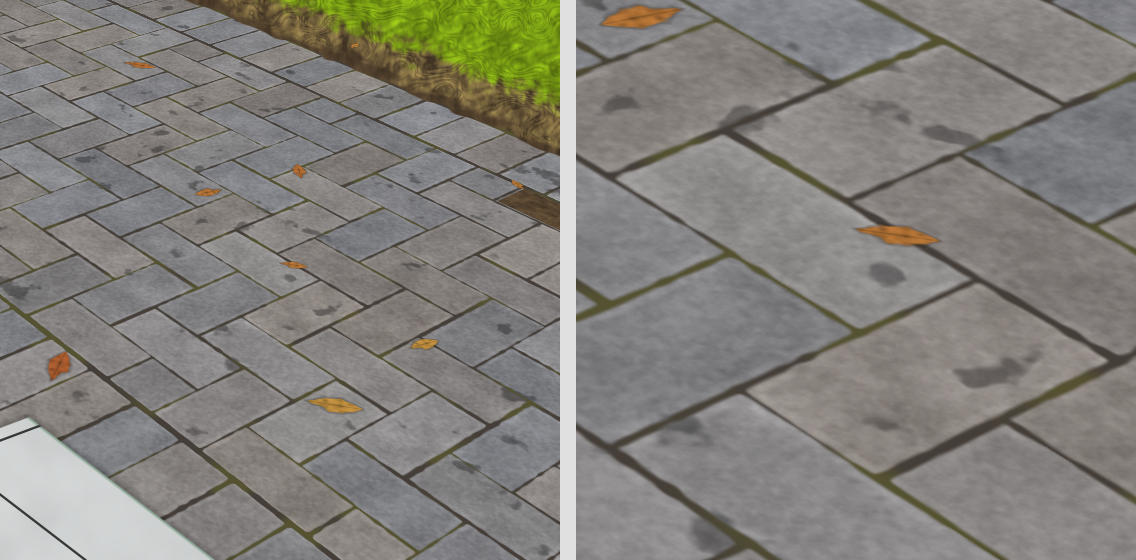
Left, the full canvas; right, a detail of the centre.
Give the GLSL for this texture, as a three.js fragment shader.

```glsl
varying vec2 vUv;

#define FIELD_LOW -4.0
#define FIELD_HIGH 7.0
#define CURB_END 8.85
#define GRASS_START 11.0
#define JOINT_HALF 0.026
#define TONE_SPREAD 0.075
#define LEAF_CELL 2.8
#define LEAF_CHANCE 0.42

const vec3 STONE = vec3(0.52, 0.51, 0.51);
const vec3 JOINT = vec3(0.27, 0.245, 0.22);
const vec3 MOSS = vec3(0.33, 0.32, 0.19);
const vec3 SOIL = vec3(0.34, 0.27, 0.19);
const vec3 STRAW = vec3(0.63, 0.54, 0.32);
const vec3 GRASS = vec3(0.49, 0.63, 0.08);
const vec3 PANEL = vec3(0.81, 0.82, 0.82);

float hash(vec2 p) {
  vec3 q = fract(p.xyx * 0.1031);
  q += dot(q, q.yzx + 33.33);
  return fract((q.x + q.y) * q.z);
}

float noise(vec2 p) {
  vec2 i = floor(p), f = fract(p);
  f = f * f * (3.0 - 2.0 * f);
  return mix(mix(hash(i), hash(i + vec2(1, 0)), f.x),
             mix(hash(i + vec2(0, 1)), hash(i + 1.0), f.x), f.y);
}

float fbm(vec2 p) {
  float sum = 0.0, gain = 0.533;
  for (int i = 0; i < 4; i++) {
    sum += gain * noise(p);
    p = mat2(1.6, 1.2, -1.2, 1.6) * p + 7.3;
    gain *= 0.5;
  }
  return sum;
}

// Canvas to ground plane: xy in brick widths, z is the distance scale
vec3 groundAt(vec2 uv) {
  vec3 a = vec3(0.0592, -0.0614, -0.032);
  vec3 b = vec3(0.0779, 0.0408, 0.0215);
  vec3 c = vec3(0.3529, 0.5612, 1.0);
  vec3 p = vec3(uv, 1.0);
  vec3 q = vec3(dot(cross(b, c), p), dot(cross(c, a), p), dot(cross(a, b), p));
  vec2 g = q.xy / q.z;
  return vec3(g, a.z * g.x + b.z * g.y + 1.0);
}

// Brick rectangle holding a ground point: xy low corner, zw high corner
vec4 brickAt(vec2 g) {
  if (g.y < FIELD_LOW) {
    float x = floor(g.x + 0.3) - 0.3;
    return vec4(x, FIELD_LOW - 2.2, x + 1.0, FIELD_LOW);
  }
  if (g.y > FIELD_HIGH) {
    float x = floor(g.x - 0.4) + 0.4;
    return vec4(x, FIELD_HIGH, x + 1.0, CURB_END);
  }
  vec2 cell = floor(g);
  float k = mod(cell.x - cell.y, 4.0);
  bool lengthwise = k < 1.5;
  vec2 low = cell - (lengthwise ? vec2(k, 0) : vec2(0, 3.0 - k));
  vec2 high = low + (lengthwise ? vec2(2, 1) : vec2(1, 2));
  return vec4(low.x, max(low.y, FIELD_LOW), high.x, min(high.y, FIELD_HIGH));
}

vec3 paving(vec2 g, float soft) {
  vec4 r = brickAt(g);
  vec2 id = floor(r.xy * 2.0) + 60.0;
  vec2 jitter = (vec2(hash(id), hash(id + 31.0)) - 0.5) * 0.035;
  vec2 q = abs(g - 0.5 * (r.xy + r.zw) - jitter) - 0.5 * (r.zw - r.xy) + 0.06;
  float inset = 0.06 - length(max(q, 0.0)) - min(max(q.x, q.y), 0.0);
  inset += (noise(g * 9.0 + 90.0) - 0.5) * 0.025;
  float seam = min(abs(g.y - FIELD_LOW), abs(g.y - FIELD_HIGH));
  float gap = JOINT_HALF + 0.035 * (1.0 - smoothstep(0.03, 0.1, seam));

  // Stone tone, stains, grain and worn rim
  float tone = hash(id + 11.0) - 0.5;
  vec3 stone = STONE + tone * TONE_SPREAD;
  stone += (hash(id + 47.0) - 0.5) * vec3(0.035, 0.0, -0.04);
  stone += (fbm(g * 2.2 + 40.0) - 0.5) * 0.13 + (fbm(g * 17.0 + 80.0) - 0.5) * 0.12;
  stone += 0.06 * smoothstep(gap, gap + 0.03, inset) * (1.0 - smoothstep(0.07, 0.12, inset))
         * noise(g * 4.0 + 70.0);
  stone *= 1.0 - 0.3 * smoothstep(0.71, 0.8, fbm(g * 1.9 + 120.0));

  vec3 joint = mix(JOINT, MOSS, smoothstep(0.4, 0.75, noise(g * 1.7 + 55.0)));
  vec3 col = mix(joint, stone, smoothstep(gap - soft, gap + soft, inset));

  // One lifted brick beside the curb
  vec2 hole = abs(g - vec2(3.0, 6.5)) - vec2(0.95, 0.45);
  vec3 dirt = SOIL * (0.65 + 0.7 * fbm(g * 9.0 + 30.0));
  return mix(dirt, col, smoothstep(-soft, soft, max(hole.x, hole.y)));
}

vec3 verge(vec2 g, vec2 uv) {
  float edge = g.y + (fbm(g * 1.3 + 50.0) - 0.5) * 1.8;
  float blades = abs(noise(uv * vec2(60, 130) + 9.0 * noise(uv * 25.0)) * 2.0 - 1.0);
  float tufts = fbm(uv * vec2(75, 48));
  vec3 straw = mix(SOIL * 0.75, STRAW, clamp(0.55 * blades + 1.3 * tufts - 0.35, 0.0, 1.0));
  vec3 grass = GRASS * (0.55 + 0.55 * tufts + 0.3 * blades);
  vec3 col = mix(SOIL * (0.6 + 0.6 * tufts), straw, smoothstep(8.9, 9.7, edge));
  return mix(col, grass, smoothstep(-0.6, 0.7, edge - GRASS_START + (tufts - 0.5) * 1.5));
}

vec3 addLeaf(vec3 col, vec2 g, float soft) {
  vec2 id = floor(g / LEAF_CELL) + 20.0;
  vec2 spot = 0.3 + 0.4 * vec2(hash(id + 3.0), hash(id + 17.0));
  vec2 p = (fract(g / LEAF_CELL) - spot) * LEAF_CELL;
  float turn = 6.283 * hash(id + 29.0), size = mix(0.16, 0.4, hash(id + 41.0));
  p = mat2(cos(turn), -sin(turn), sin(turn), cos(turn)) * p / size;
  float shape = abs(p.y) - 0.45 * (1.0 - p.x * p.x) + 0.25 * (noise(p * 4.0 + 20.0) - 0.5);
  float shown = step(hash(id + 53.0), LEAF_CHANCE) * step(g.y, GRASS_START - 0.7);
  vec3 leaf = mix(vec3(0.62, 0.31, 0.16), vec3(0.72, 0.55, 0.24), hash(id + 67.0));
  leaf *= 0.8 + 0.35 * noise(p * 5.0 + 30.0) - 0.15 * (1.0 - smoothstep(0.0, 0.07, abs(p.y)));
  col *= 1.0 - 0.35 * shown * (1.0 - smoothstep(-0.1, 0.25, shape));
  return mix(col, leaf, shown * (1.0 - smoothstep(-soft / size, soft / size, shape)));
}

// Pale board with two dark seams in the lower left corner
vec3 addPanel(vec3 col, vec2 uv) {
  vec2 p = uv - vec2(0.052, 0.255);
  float side = dot(p, vec2(0.609, 0.793)), top = dot(p, vec2(-0.35, 0.937));
  float d = max(side, top);
  float seam = min(abs(top + 0.021), max(abs(side + 0.141), top + 0.021));
  vec3 board = PANEL + (fbm(uv * 14.0) - 0.5) * 0.06;
  board = mix(board, vec3(0.55, 0.66, 0.59), smoothstep(-0.006, -0.001, side));
  board = mix(vec3(0.22), board, smoothstep(0.001, 0.0032, seam));
  col *= 0.8 + 0.2 * smoothstep(0.0, 0.015, d);
  return mix(board, col, smoothstep(-0.0015, 0.0015, d));
}

void main() {
  vec3 ground = groundAt(vUv);
  vec2 g = ground.xy;
  float soft = 0.022 * ground.z;
  float rim = g.y - CURB_END + (noise(g * 2.5 + 60.0) - 0.5) * 0.3;
  vec3 col = mix(paving(g, soft), verge(g, vUv), smoothstep(-0.06, 0.06, rim));
  col = addLeaf(col, g, soft);
  gl_FragColor = vec4(addPanel(col, vUv), 1.0);
}
```
